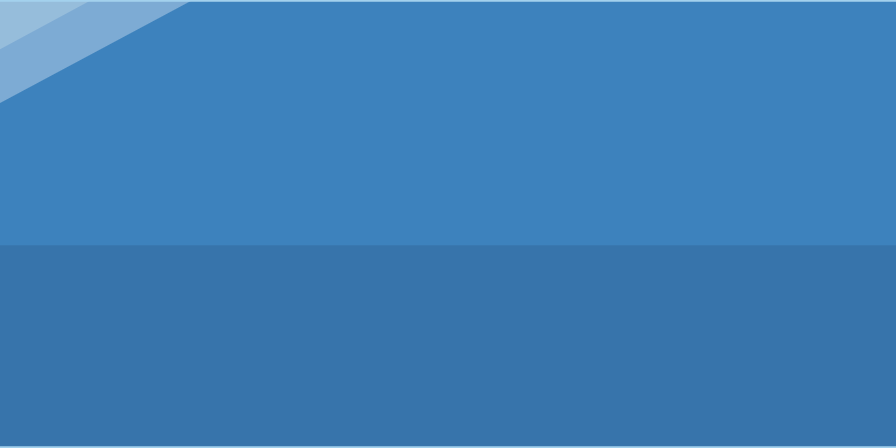
This background is drawn by a Shadertoy shader. Its source:

```glsl
const vec3 UPPER_BLUE = vec3(0.24, 0.51, 0.74);
const vec3 LOWER_BLUE = vec3(0.216, 0.455, 0.672);
const vec3 OUTER_SHEEN = vec3(0.49, 0.67, 0.83);
const vec3 INNER_SHEEN = vec3(0.59, 0.74, 0.86);
const vec3 RIM_COLOR = vec3(0.64, 0.82, 0.93);

// Antialiased coverage of the region where the distance is negative
float coverage(float dist, float pixel) {
    return clamp(0.5 - dist / pixel, 0.0, 1.0);
}

// Signed distance to a top-left corner cut, given its legs along both sides
float cornerDistance(vec2 fromCorner, vec2 legs) {
    vec2 normal = 1.0 / legs;
    return (dot(fromCorner, normal) - 1.0) / length(normal);
}

void mainImage(out vec4 fragColor, in vec2 fragCoord) {
    // Canvas height is one unit
    float pixel = 1.0 / iResolution.y;
    vec2 p = fragCoord * pixel;
    vec2 fromCorner = vec2(p.x, 1.0 - p.y);

    // Two flat bands
    float horizon = 0.4525;
    vec3 color = mix(UPPER_BLUE, LOWER_BLUE, coverage(p.y - horizon, pixel));

    // Diagonal sheen in the top-left corner
    float outer = cornerDistance(fromCorner, vec2(0.430, 0.230));
    float inner = cornerDistance(fromCorner, vec2(0.204, 0.110));
    color = mix(color, OUTER_SHEEN, coverage(outer, pixel));
    color = mix(color, INNER_SHEEN, coverage(inner, pixel));

    // Thin light rims along the top and bottom
    float rimWidth = 1.0 / 256.0;
    float edgeDistance = min(p.y, 1.0 - p.y);
    color = mix(color, RIM_COLOR, coverage(edgeDistance - rimWidth, pixel));

    fragColor = vec4(color, 1.0);
}
```
